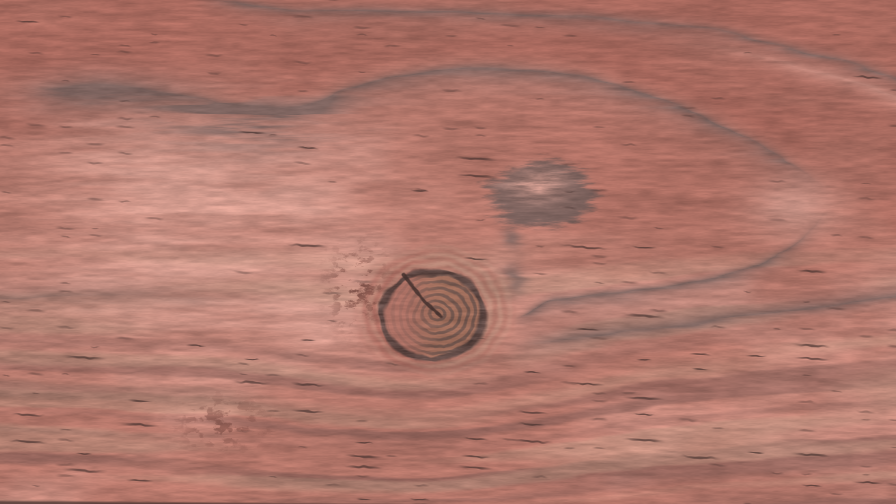
A Shadertoy shader for this texture:

```glsl
// A weathered reddish plank: stretched value noise gives the fibres, curves draw
// the grey growth lines around a teardrop figure, and an elliptic distance
// shapes the knot and its rings. Hashed cells scatter the short dark cracks.
#define KNOT vec2(0.857, 0.375)
#define KNOT_SIZE vec2(0.106, 0.089)
#define RING_COUNT 7.0
#define FIBRE_GAIN 0.26
#define CRACK_GAIN 0.65
#define BASE vec3(0.71, 0.465, 0.415)
#define PALE vec3(0.81, 0.60, 0.55)
#define RUST vec3(0.60, 0.36, 0.32)
#define TAN vec3(0.71, 0.55, 0.48)
#define GREY vec3(0.46, 0.375, 0.36)
#define DARK vec3(0.25, 0.18, 0.17)

float hash(vec2 p) {
    return fract(sin(dot(p, vec2(127.1, 311.7))) * 43758.5);
}

float noise(vec2 p) {
    vec2 i = floor(p), f = fract(p), e = vec2(0, 1);
    f = f * f * (3.0 - 2.0 * f);
    return mix(mix(hash(i), hash(i + e.yx), f.x),
               mix(hash(i + e.xy), hash(i + e.yy), f.x), f.y);
}

float fbm(vec2 p) {
    float sum = 0.0, amp = 0.53;
    for (int i = 0; i < 4; i++) {
        sum += amp * noise(p);
        p = p * 2.03 + 17.3;
        amp *= 0.5;
    }
    return sum;
}

float fall(float a, float b, float x) { return 1.0 - smoothstep(a, b, x); }

// Soft ellipse, 1 at its centre
float blob(vec2 p, float x, float y, float w, float h) {
    vec2 d = (p - vec2(x, y)) / vec2(w, h);
    return exp(-dot(d, d));
}

// Growth line with a different fade above and below
float vein(float d, float above, float below) {
    return exp(-abs(d) / (d > 0.0 ? above : below));
}

float segment(vec2 p, vec2 a, vec2 b) {
    vec2 ab = b - a;
    return length(p - a - ab * clamp(dot(p - a, ab) / dot(ab, ab), 0.0, 1.0));
}

// Short horizontal splits, one at most per cell
float cracks(vec2 p, vec2 cells, float density) {
    vec2 q = p * cells, id = floor(q);
    vec2 d = (fract(q) - vec2(0.5, 0.3 + 0.4 * hash(id + 9.1))) / cells;
    d.y += 0.06 * d.x + 0.003 * (noise(p * 90.0) - 0.5);
    float size = hash(id + 1.9);
    float taper = fall(0.2, 1.0, abs(d.x) * cells.x / (0.15 + 0.3 * size));
    return step(hash(id + 3.7), density) * taper * fall(0.0005, 0.002 + 0.002 * size, abs(d.y));
}

void mainImage(out vec4 fragColor, in vec2 fragCoord) {
    vec2 p = fragCoord / iResolution.y;
    float x = p.x;
    float cloud = fbm(p * vec2(3, 7) + 4.0);
    float streak = fbm(p * vec2(5, 65));
    float fibre = fbm(p * vec2(28, 170));
    vec2 w = p + vec2(0.05, 0.012) * (streak - 0.5);
    w.y += 0.014 * (fbm(p * vec2(7, 12)) - 0.5);

    // Teardrop edges, and the lines above and below it
    float arch = 0.866 - 0.53 * (x - 0.97) * (x - 0.97);
    float upper = mix(0.826 - 0.05 * smoothstep(0.2, 0.6, x), arch, smoothstep(0.5, 0.7, x));
    float t = max(x - 1.11, 0.0);
    float lower = 0.36 + 0.12 * t + 5.0 * pow(t, 6.0) + 0.05 * smoothstep(1.0, 1.11, x);
    float branch = 0.18 + 0.13 * x;
    float crown = 1.0 - 0.095 * pow(max(x - 0.65, 0.0), 3.0) - 0.02 * smoothstep(0.42, 0.6, x);

    // Broad tints
    float rust = 0.6 * smoothstep(-0.01, 0.05, w.y - upper) * smoothstep(0.1, 0.65, cloud);
    rust += 0.3 * blob(w, 1.3, 0.66, 0.35, 0.2) + 0.6 * blob(w, 0.03, 0.76, 0.13, 0.08);
    vec3 col = mix(BASE, RUST, min(rust, 0.85));
    float pale = blob(w, 0.38, 0.67, 0.33, 0.12) + 0.8 * blob(w, 0.38, 0.42, 0.5, 0.15);
    pale = 0.85 * pale * (0.45 + streak) + 0.8 * blob(w, 1.58, 0.59, 0.09, 0.06);
    pale += 0.4 * smoothstep(0.5, 0.75, cloud) * fall(0.6, 0.85, p.y);
    pale += 0.6 * vein(w.y - crown + 0.035, 0.014, 0.02) * smoothstep(1.2, 1.7, x);
    col = mix(col, PALE, min(pale, 0.9));

    // Straight grain of the lower part, bowed under the knot
    float g = w.y + 0.06 * blob(p, 0.86, 0.25, 0.33, 0.22) - 0.025 * x + 0.02 * sin(x * 2.2);
    float bands = smoothstep(0.4, 0.8, noise(vec2(x * 1.3, g * 55.0)));
    float tans = smoothstep(0.5, 0.8, noise(vec2(x * 1.5, g * 34.0 + 8.0)));
    float low = fall(0.2, 0.42, p.y);
    col = mix(col, mix(RUST, GREY, 0.5), 0.65 * bands * low);
    col = mix(col, TAN, 0.5 * tans * fall(0.42, 0.56, p.y));

    // Grey growth lines and smudges
    float tip = fall(1.52, 1.66, x);
    float line = vein(w.y - upper, 0.007, 0.024) * smoothstep(0.03, 0.18, x) * tip;
    line += vein(w.y - lower, 0.007, 0.017) * smoothstep(1.01, 1.06, x) * tip;
    line += vein(w.y - branch, 0.018, 0.012) * smoothstep(0.98, 1.15, x);
    line += 0.9 * vein(w.y - crown, 0.008, 0.014) * smoothstep(0.36, 0.5, x);
    line += 0.6 * vein(w.y - 0.41, 0.016, 0.008) * fall(0.15, 0.6, x);
    line += 0.7 * blob(w, 0.20, 0.82, 0.15, 0.04);
    line += blob(w, 0.51, 0.76, 0.18, 0.05) * smoothstep(0.35, 0.6, streak);
    line += blob(w, 1.018, 0.445, 0.02, 0.03) + 0.8 * blob(w, 1.022, 0.53, 0.018, 0.02);
    col = mix(col, GREY, min(line * (0.45 + 0.8 * streak), 0.9));

    // Grey patch with a bleached heart
    float spot = length((w - vec2(1.074, 0.616)) / vec2(0.112, 0.066)) + 0.5 * (fibre - 0.5);
    col = mix(col, GREY, 0.9 * fall(0.75, 1.1, spot));
    col = mix(col, PALE, blob(w, 1.07, 0.635, 0.06, 0.032) * (0.2 + fibre));

    // Knot: collar, face with rings, bark rim, radial split
    vec2 k = (p - KNOT) / KNOT_SIZE;
    float wobble = fbm(p * 28.0) - 0.5;
    float r = length(k) + 0.1 * wobble;
    float outside = smoothstep(0.93, 1.02, r);
    float c = length(k - vec2(0.06, 0.1)) + 0.15 * wobble;
    float side = smoothstep(-0.6, 0.25, k.x);
    vec3 skin = mix(RUST, TAN, 0.25 + 0.35 * side + 0.25 * sin(c * 32.0));
    col = mix(col, skin, 0.7 * outside * fall(1.15, 1.65, c));
    float ringR = length(k - vec2(0.10, 0.03)) + 0.13 * wobble;
    float rings = smoothstep(-0.6, 1.0, cos(ringR * RING_COUNT * 6.283));
    vec3 face = mix(BASE * 0.93, vec3(0.61, 0.42, 0.35), side);
    face = mix(face, GREY * 0.75, rings * mix(0.15, 0.65, side));
    col = mix(face, col, outside);
    float rim = 0.03 + 0.09 * noise(k * 3.0 + 3.0);
    col = mix(col, mix(DARK, GREY, 0.8 * fibre), 0.9 * fall(rim * 0.4, rim * 1.5, abs(r - 0.96)));
    vec2 bend = vec2(0.842, 0.402);
    float gap = min(segment(p, vec2(0.80, 0.455), bend), segment(p, bend, vec2(0.875, 0.372)));
    col = mix(col, DARK, 0.85 * fall(0.001, 0.005, gap + 0.012 * wobble));

    // Torn fibres beside the knot and chips at lower left
    float rough = blob(p, 0.71, 0.43, 0.05, 0.07) + 0.7 * blob(p, 0.44, 0.16, 0.08, 0.045);
    rough *= smoothstep(0.5, 0.7, fbm(p * vec2(60, 95))) * outside;
    col = mix(col, RUST * 0.7, 0.8 * rough);

    // Fibres, cracks and the shaded bottom edge
    col *= 1.0 + FIBRE_GAIN * (fibre + 0.7 * streak + 0.5 * cloud - 1.1);
    float marks = cracks(p, vec2(9, 36), mix(0.04, 0.26, low)) + 0.5 * cracks(p + 0.37, vec2(17, 55), 0.1);
    col = mix(col, DARK, CRACK_GAIN * min(marks, 1.0) * outside);
    col = mix(col, DARK, 0.7 * fall(0.003, 0.009, p.y + 0.008 * x));
    fragColor = vec4(col, 1.0);
}
```
